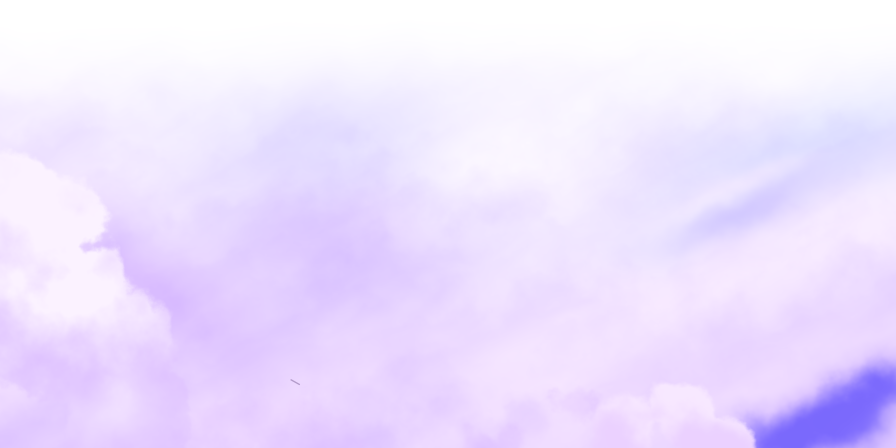
This texture is drawn by a WebGL 2 fragment shader. Its source:

```glsl
#version 300 es
precision highp float;
// Pastel lavender sky: drifting wisps, billowing clouds and a deep blue gap.
uniform vec2 u_resolution;
out vec4 fragColor;

// Cloud puffs as centre and radius: tall bank, bright bank, dim bank
const vec3 PUFFS[14] = vec3[14](
  vec3(0.04, 0.52, 0.14), vec3(0.15, 0.50, 0.09), vec3(0.10, 0.30, 0.20),
  vec3(0.27, 0.23, 0.12), vec3(0.29, 0.06, 0.14),
  vec3(1.53, 0.07, 0.08), vec3(1.40, 0.03, 0.08), vec3(1.62, 0.00, 0.08),
  vec3(0.50, 0.02, 0.10), vec3(0.63, 0.04, 0.10), vec3(0.73, 0.03, 0.07),
  vec3(1.06, 0.00, 0.04), vec3(1.14, 0.01, 0.035), vec3(1.28, 0.10, 0.05));

float hash(vec2 p) {
  vec3 q = fract(p.xyx * vec3(0.1031, 0.1030, 0.0973));
  q += dot(q, q.yzx + 33.33);
  return fract((q.x + q.y) * q.z);
}

float noise(vec2 p) {
  vec2 i = floor(p), f = fract(p);
  f = f * f * (3.0 - 2.0 * f);
  return mix(mix(hash(i), hash(i + vec2(1, 0)), f.x),
             mix(hash(i + vec2(0, 1)), hash(i + vec2(1, 1)), f.x), f.y);
}

float fbm(vec2 p) {
  float sum = 0.0, amp = 0.5;
  for (int i = 0; i < 5; i++) {
    sum += amp * noise(p);
    p = mat2(1.6, 1.2, -1.2, 1.6) * p + 7.3;
    amp *= 0.5;
  }
  return sum;
}

vec2 turn(vec2 v, float angle) {
  float c = cos(angle), s = sin(angle);
  return vec2(c * v.x + s * v.y, c * v.y - s * v.x);
}

// Soft elliptical blob, tilted by angle
float glow(vec2 p, vec2 centre, vec2 radius, float angle) {
  vec2 q = turn(p - centre, angle) / radius;
  return exp(-dot(q, q));
}

// Signed distance to a run of puffs
float bank(vec2 p, int first, int last) {
  float d = 9.0;
  for (int i = first; i < last; i++) d = min(d, length(p - PUFFS[i].xy) - PUFFS[i].z);
  return d;
}

float segment(vec2 p, vec2 a, vec2 b) {
  vec2 v = b - a;
  return length(p - a - v * clamp(dot(p - a, v) / dot(v, v), 0.0, 1.0));
}

void main() {
  vec2 p = gl_FragCoord.xy / u_resolution.y;
  p.x *= 2.0 * u_resolution.y / u_resolution.x;
  float billow = fbm(p * 11.0) - 0.48;
  float wisp = fbm(turn(p, 0.4) * vec2(2.5, 7.0) + billow * 0.5) - 0.48;
  vec2 w = p + 0.12 * vec2(fbm(p * 4.0) - 0.48, fbm(p * 4.0 + 19.0) - 0.48);

  // Sky haze
  vec3 sky = mix(vec3(0.915, 0.83, 1.0), vec3(0.95, 0.91, 1.0), smoothstep(0.1, 0.75, p.y));
  sky = mix(sky, vec3(0.87, 0.85, 1.0), 0.85 * glow(w, vec2(0.80, 0.68), vec2(0.42, 0.22), -0.1));
  sky = mix(sky, vec3(0.87, 0.78, 1.0), 0.75 * glow(w, vec2(0.76, 0.44), vec2(0.34, 0.15), 0.1));
  sky = mix(sky, vec3(0.84, 0.72, 1.0), 0.9 * glow(w, vec2(0.33, 0.36), vec2(0.26, 0.09), -0.7));
  sky = mix(sky, vec3(0.86, 0.87, 1.0), 0.95 * glow(w, vec2(1.88, 0.70), vec2(0.50, 0.15), 0.35));

  // Pale diagonal veils
  sky = mix(sky, vec3(0.975, 0.945, 1.0), 0.9 * glow(w, vec2(1.22, 0.60), vec2(0.24, 0.22), 0.6));
  sky = mix(sky, vec3(0.98, 0.97, 1.0), 0.8 * glow(w, vec2(1.42, 0.78), vec2(0.40, 0.10), 0.4));
  sky = mix(sky, vec3(0.95, 0.89, 1.0), 0.8 * glow(w, vec2(1.55, 0.36), vec2(0.60, 0.12), 0.35));
  sky = mix(sky, vec3(0.81, 0.77, 1.0), 0.9 * glow(w, vec2(1.62, 0.52), vec2(0.17, 0.045), 0.3));
  sky = mix(sky, vec3(0.96, 0.92, 1.0), 0.7 * glow(w, vec2(1.62, 0.585), vec2(0.20, 0.025), 0.3));
  sky += vec3(0.10, 0.13, 0.0) * wisp + vec3(0.05, 0.07, 0.0) * billow;

  // Deep blue gap with a pale wisp crossing its corner
  float gap = glow(w, vec2(1.86, 0.07), vec2(0.24, 0.09), 0.45) + 0.5 * billow + 0.3 * wisp;
  sky = mix(sky, vec3(0.77, 0.66, 1.0), 0.6 * smoothstep(0.1, 0.6, gap));
  sky = mix(sky, vec3(0.48, 0.41, 0.99), smoothstep(0.35, 0.9, gap));
  sky = mix(sky, vec3(0.88, 0.79, 1.0), 0.85 * glow(w, vec2(1.98, 0.02), vec2(0.08, 0.05), 0.6));

  // Dim low bank, then the bright one
  float ragged = 0.09 * billow + 0.03 * (fbm(p * 38.0) - 0.48);
  float dim = bank(p, 8, 14) + ragged;
  vec3 dimColor = vec3(0.90, 0.80, 1.0) + vec3(0.10, 0.14, 0.0) * billow;
  sky = mix(sky, dimColor, 0.75 * smoothstep(0.012, -0.02, dim));
  float bright = bank(p, 5, 8) + ragged;
  vec3 brightColor = mix(vec3(0.92, 0.82, 1.0), vec3(0.97, 0.91, 1.0), smoothstep(-0.02, 0.12, p.y + 0.2 * billow));
  sky = mix(sky, brightColor, smoothstep(0.008, -0.015, bright));

  // Tall bank on the left, lit crowns over violet hollows
  float tall = bank(p, 0, 5) + ragged;
  float lit = smoothstep(0.12, 0.52, p.y + 0.25 * billow);
  lit += 0.5 * glow(w, vec2(0.22, 0.30), vec2(0.16, 0.08), -0.6);
  lit += 0.6 * glow(w, vec2(0.23, 0.06), vec2(0.15, 0.06), 0.2);
  lit -= 0.25 * glow(w, vec2(0.08, 0.41), vec2(0.12, 0.03), 0.0);
  vec3 tallColor = mix(vec3(0.875, 0.765, 1.0), vec3(0.985, 0.95, 1.0), clamp(lit + 0.5 * billow, 0.0, 1.0));
  float solid = smoothstep(0.008, -0.012, tall) * mix(0.6, 1.0, smoothstep(0.0, 0.2, p.y));
  sky = mix(sky, tallColor, solid);

  // Tiny distant speck, then the fade to white overhead
  float speck = segment(p, vec2(0.65, 0.152), vec2(0.668, 0.142));
  sky = mix(sky, vec3(0.55, 0.45, 0.65), 0.6 * smoothstep(0.003, 0.0, speck));
  sky = mix(sky, vec3(1.0), smoothstep(0.62, 0.98, p.y + 0.04 * wisp));
  fragColor = vec4(clamp(sky, 0.0, 1.0), 1.0);
}
```
